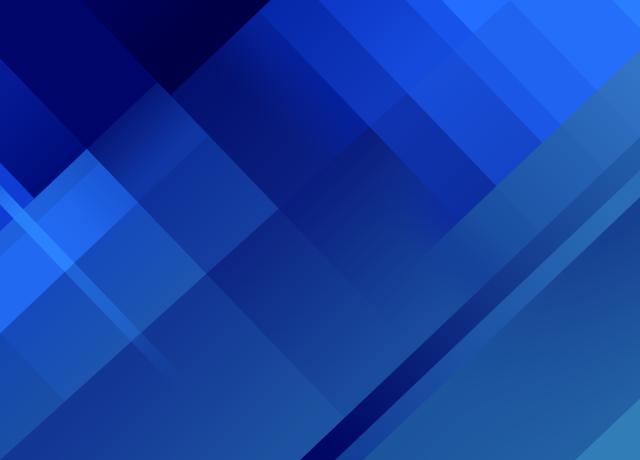
Give the GLSL for this background, as a Shadertoy shader.

```glsl
// Diagonal blue glass panes crossing each other, with a dark ribbon at the lower right.

// Slopes of the two edge families, measured downward from the top left
const float RISE = 0.95;
const float RISE_MAIN = 0.902;
const float FALL = 1.045;

// Falling edges, as positions along the top border
const float FAINT_EDGE = -0.693;
const float BEAM_LEFT = -0.425;
const float BEAM_RIGHT = -0.385;
const float GLOW_EDGE = -0.338;
const float EDGE_A = -0.121;
const float EDGE_B = 0.172;
const float EDGE_C = 0.540;
const float EDGE_D = 0.692;
const float EDGE_E = 0.882;
const float EDGE_F = 0.960;
const float EDGE_G = 1.109;
const float EDGE_H = 1.332;

// Rising edges, as positions down the left border
const float NIGHT_END = 0.503;
const float NIGHT_END_RIGHT = 0.559;
const float BRIGHT_END = 0.725;
const float MAIN_EDGE = 1.0;
const float TEAL_START = 1.430;
const float RIBBON_START = 1.620;
const float RIBBON_END = 1.692;
const float TRIM_END = 1.750;
const float CORNER_START = 2.188;

const vec3 NAVY = vec3(0.00, 0.02, 0.41);
const vec3 INK = vec3(0.00, 0.00, 0.28);
const vec3 ROYAL = vec3(0.06, 0.24, 0.83);
const vec3 AZURE = vec3(0.13, 0.41, 0.94);
const vec3 SKY = vec3(0.14, 0.43, 0.98);
const vec3 BEAM = vec3(0.17, 0.53, 1.00);
const vec3 STEEL = vec3(0.10, 0.30, 0.62);
const vec3 TEAL = vec3(0.17, 0.43, 0.75);
const vec3 CORNER = vec3(0.19, 0.49, 0.72);

// Antialiased half plane
float side(float d) {
    float w = 1.0 / iResolution.y;
    return smoothstep(-w, w, d);
}

// Linear blend of two colours between two positions
vec3 ramp(vec3 a, vec3 b, float lo, float hi, float t) {
    return mix(a, b, clamp((t - lo) / (hi - lo), 0.0, 1.0));
}

// Dark panes at the top left
vec3 nightRow(float f, float r) {
    vec3 col = ramp(vec3(0.02, 0.10, 0.58), vec3(0.0, 0.05, 0.47), 0.2, 0.5, r);
    col = mix(ROYAL, col, side(f - GLOW_EDGE));
    col = mix(col, NAVY, side(f - EDGE_A));
    return mix(col, ramp(vec3(0.0, 0.01, 0.37), INK, 0.16, 0.45, r), side(f - EDGE_B));
}

// Panes between the night row and the main edge
vec3 upperRow(float f, float r) {
    float past = side(r - BRIGHT_END);
    vec3 left = mix(AZURE, vec3(0.10, 0.34, 0.84), smoothstep(-0.35, -0.1, f));
    left *= mix(0.92, 1.0, side(r - NIGHT_END_RIGHT));
    vec3 leftLow = ramp(vec3(0.08, 0.29, 0.74), vec3(0.11, 0.33, 0.69), 0.73, 1.0, r);
    leftLow *= mix(0.94, 1.0, smoothstep(-0.003, 0.003, f - FAINT_EDGE));
    vec3 middle = ramp(vec3(0.02, 0.09, 0.47), vec3(0.06, 0.21, 0.64), NIGHT_END, 0.68, r);
    vec3 middleLow = ramp(vec3(0.05, 0.19, 0.60), vec3(0.08, 0.24, 0.63), 0.73, 1.0, r);
    vec3 col = mix(mix(left, leftLow, past), mix(middle, middleLow, past), side(f - EDGE_A));
    vec3 deep = ramp(vec3(0.01, 0.06, 0.43), vec3(0.04, 0.12, 0.50), 0.56, 1.0, r);
    deep = mix(deep, vec3(0.02, 0.13, 0.61), smoothstep(0.3, 0.56, f));
    col = mix(col, deep, side(f - EDGE_B));
    col = mix(col, ramp(vec3(0.02, 0.15, 0.66), vec3(0.06, 0.22, 0.74), 0.56, 1.0, r), side(f - EDGE_C));
    col = mix(col, ramp(vec3(0.05, 0.21, 0.77), vec3(0.08, 0.29, 0.86), 0.65, 1.0, r), side(f - EDGE_D));
    col = mix(col, vec3(0.09, 0.32, 0.92), side(f - EDGE_E));
    return mix(col, vec3(0.13, 0.43, 1.0), side(f - EDGE_F));
}

// Panes between the main edge and the ribbon
vec3 lowerRow(float f, float r) {
    vec3 col = ramp(vec3(0.07, 0.21, 0.58), vec3(0.11, 0.32, 0.63), 1.05, 1.55, r);
    col = mix(col, ramp(vec3(0.05, 0.15, 0.52), STEEL, 1.05, 1.6, r), side(f - EDGE_A));
    col = mix(col, ramp(vec3(0.03, 0.10, 0.49), STEEL, 1.0, 1.6, r), side(f - EDGE_B));
    col = mix(col, vec3(0.05, 0.17, 0.62), smoothstep(0.35, 0.56, f) * smoothstep(1.1, 1.4, r));
    col = mix(col, ramp(vec3(0.06, 0.20, 0.69), vec3(0.05, 0.18, 0.63), 1.05, 1.43, r), side(f - EDGE_C));
    col = mix(col, ramp(vec3(0.09, 0.30, 0.85), vec3(0.08, 0.27, 0.78), 1.05, 1.43, r), side(f - EDGE_D));
    col = mix(col, vec3(0.10, 0.34, 0.90), side(f - EDGE_E));
    col = mix(col, vec3(0.12, 0.39, 0.94), side(f - EDGE_F));
    col = mix(col, SKY, side(f - EDGE_G));
    col = mix(col, vec3(0.17, 0.49, 1.0), side(f - EDGE_H));
    vec3 teal = ramp(vec3(0.09, 0.28, 0.60), TEAL, 0.35, 1.25, f);
    teal += 0.012 * (side(f - EDGE_D) + side(f - EDGE_F) + side(f - EDGE_G) - 1.0);
    return mix(col, teal, side(r - TEAL_START) * smoothstep(0.25, 0.62, f));
}

void mainImage(out vec4 fragColor, in vec2 fragCoord) {
    vec2 p = fragCoord / iResolution.y;
    vec2 q = vec2(p.x, 1.0 - p.y);
    float f = q.x - q.y / FALL;
    float r = q.y + RISE * q.x;
    float rMain = q.y + RISE_MAIN * q.x;

    // Stacked rows of panes
    float nightEnd = mix(NIGHT_END, NIGHT_END_RIGHT, side(f - EDGE_B));
    vec3 col = mix(nightRow(f, r), upperRow(f, r), side(r - nightEnd));
    col = mix(col, lowerRow(f, r), side(rMain - MAIN_EDGE));

    // Thin light beam at the left
    float beam = side(f - BEAM_LEFT) * side(BEAM_RIGHT - f);
    beam *= smoothstep(0.25, 0.52, r) * mix(0.85, 0.42, side(r - BRIGHT_END));
    col = mix(col, BEAM, beam * (1.0 - smoothstep(0.75, 1.25, r)));

    // Dark ribbon, its light trim, the ground and the corner
    vec3 ribbon = ramp(vec3(0.0, 0.03, 0.40), vec3(0.13, 0.36, 0.66), -0.2, 1.05, f);
    vec3 trim = ramp(vec3(0.07, 0.24, 0.59), vec3(0.16, 0.42, 0.71), -0.2, 0.9, f);
    vec3 ground = mix(vec3(0.11, 0.33, 0.62), vec3(0.085, 0.25, 0.57), smoothstep(0.1, 0.95, f));
    ground = ramp(ground, vec3(0.14, 0.39, 0.65), 1.78, 2.25, r);
    col = mix(col, ribbon, side(r - RIBBON_START));
    col = mix(col, trim, side(r - RIBBON_END));
    col = mix(col, ground, side(r - TRIM_END));
    col = mix(col, CORNER, side(r - CORNER_START));
    fragColor = vec4(col, 1.0);
}
```
